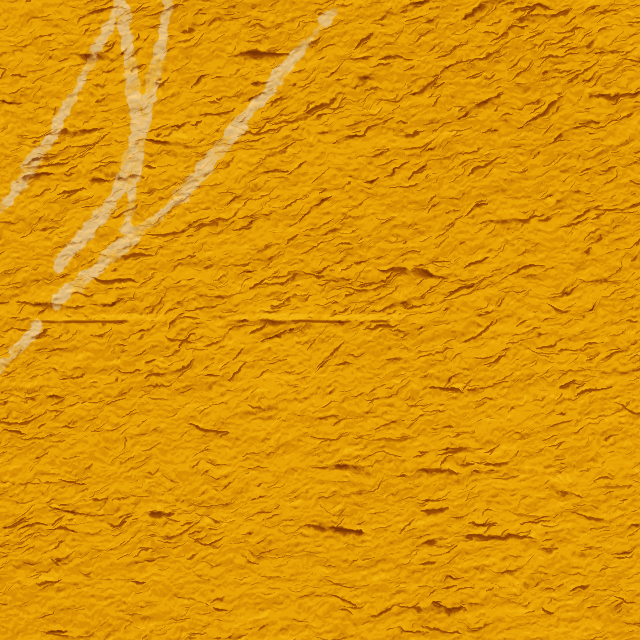
Reproduce this texture procedurally as a WebGL 2 fragment shader.

```glsl
#version 300 es
precision highp float;
// Rough yellow plaster with torn ledges, a level seam and worn pale paint strokes.
uniform vec2 u_resolution;
out vec4 fragColor;

float hash(vec2 p) {
  return fract(sin(dot(p, vec2(127.1, 311.7))) * 43758.5453);
}

float noise(vec2 p) {
  vec2 i = floor(p), f = fract(p);
  f = f * f * (3.0 - 2.0 * f);
  return mix(mix(hash(i), hash(i + vec2(1, 0)), f.x),
             mix(hash(i + vec2(0, 1)), hash(i + 1.0), f.x), f.y);
}

float fbm(vec2 p) {
  float sum = 0.0, amp = 0.5;
  for (int i = 0; i < 4; i++) {
    sum += amp * noise(p);
    p = mat2(0.95, 0.3, -0.3, 0.95) * p * 2.1 + 7.3;
    amp *= 0.55;
  }
  return sum;
}

// Share of torn surface: heavy at the upper right, calm at the upper left.
float roughness(vec2 p) {
  float corner = smoothstep(0.45, 0.85, p.x) * smoothstep(0.7, 0.95, p.y);
  float calm = smoothstep(0.55, 0.2, p.x) * smoothstep(0.5, 0.75, p.y);
  float patches = smoothstep(0.35, 0.75, fbm(p * vec2(7.0, 15.0) + 3.0));
  return 0.14 + 0.75 * patches + 0.4 * corner - 0.2 * calm;
}

// Scattered curved ledges: x is the shadow below each, y the lit lip above.
vec2 ledges(vec2 p, float cells) {
  vec2 grid = vec2(cells, 2.0 * cells), home = floor(p * grid), sum = vec2(0);
  for (int j = -1; j <= 1; j++)
  for (int i = -1; i <= 1; i++) {
    vec2 id = home + vec2(i, j);
    vec2 centre = (id + vec2(hash(id + cells), hash(id + 31.7))) / grid;
    float pick = hash(id + 57.3), vary = hash(id + 83.9);
    float tilt = mix(0.04, 0.42, smoothstep(0.5, 1.0, centre.y) * smoothstep(0.1, 0.7, centre.x));
    tilt += 0.75 * (hash(id + 11.1) - 0.5);
    float c = cos(tilt), s = sin(tilt);
    vec2 q = mat2(c, -s, s, c) * (p - centre) * cells;
    q.y += (vary - 0.65) * 0.9 * q.x * q.x;
    float reach = 0.2 + 0.55 * hash(id + 5.5);
    float taper = 1.0 - q.x * q.x / (reach * reach);
    float width = 0.1 * (0.35 + vary) * max(taper, 0.05);
    float depth = -q.y / width;
    float edge = max(0.2, 0.7 * cells / (u_resolution.y * width));
    float shadow = smoothstep(-edge, edge, depth) * (1.0 - smoothstep(0.2, 1.1 + edge, depth));
    float lip = smoothstep(-1.8, -0.3, depth) * (1.0 - smoothstep(-0.3, 0.1, depth));
    float present = smoothstep(0.0, 0.3, taper) * smoothstep(0.0, 0.15, roughness(centre) - pick);
    sum = max(sum, vec2(shadow, lip) * present * (0.5 + 0.5 * vary));
  }
  return sum;
}

// Relief height, drawn out along a gentle rising grain, with gritty detail.
float relief(vec2 p) {
  p.y -= 0.12 * p.x;
  return fbm(p * vec2(24.0, 50.0)) + 0.28 * noise(p * vec2(110.0, 190.0)) + 0.16 * noise(p * vec2(230.0, 290.0));
}

float segment(vec2 p, vec2 a, vec2 b) {
  vec2 pa = p - a, ba = b - a;
  return length(pa - ba * clamp(dot(pa, ba) / dot(ba, ba), 0.0, 1.0));
}

// Coverage of the brushed pale strokes, with ragged edges.
float paleStrokes(vec2 p) {
  vec4 ends[10] = vec4[10](
    vec4(0.518, 0.98, 0.28, 0.69), vec4(0.28, 0.69, 0.09, 0.53),
    vec4(0.182, 0.98, 0.08, 0.785), vec4(0.08, 0.785, -0.02, 0.64),
    vec4(0.267, 1.02, 0.222, 0.79), vec4(0.222, 0.79, 0.197, 0.64),
    vec4(0.185, 1.02, 0.218, 0.79), vec4(0.215, 0.785, 0.18, 0.69),
    vec4(0.18, 0.69, 0.09, 0.585), vec4(-0.02, 0.4, 0.06, 0.49));
  float cover = 0.0;
  for (int i = 0; i < 10; i++) {
    float d = segment(p, ends[i].xy, ends[i].zw) + 0.017 * (fbm(p * 70.0) - 0.46);
    float halfWidth = 0.006 + 0.007 * noise(p * 14.0 + float(i) * 3.7);
    cover = max(cover, 1.0 - smoothstep(-0.002, 0.002, d - halfWidth));
  }
  return cover * (0.5 + 0.5 * smoothstep(0.25, 0.5, fbm(p * 40.0 + 9.0)));
}

void main() {
  vec2 p = gl_FragCoord.xy / u_resolution;
  vec2 bend = vec2(noise(p * 17.0 + 5.0), noise(p * 17.0 + 41.0)) - 0.5;
  vec2 warp = vec2(fbm(p * 50.0), fbm(p * 50.0 + 19.0)) - 0.46;
  vec2 torn = p + 0.012 * bend + 0.014 * warp;

  // Slope toward the light above, and ledges at three sizes, chipped into pieces.
  float slope = (relief(torn) - relief(torn + vec2(-0.001, 0.004))) * 2.7;
  vec2 ledge = max(ledges(torn, 11.0), 0.9 * ledges(torn + 0.37, 20.0));
  ledge = max(ledge, 0.7 * ledges(torn + 0.71, 36.0));
  ledge *= 0.3 + 0.7 * smoothstep(0.28, 0.55, fbm(p * vec2(45.0, 70.0) + 2.0));

  // Level seam: a raised bright thread with a broken shadow under it.
  float y = p.y - 0.505 + 0.005 * (fbm(p * vec2(30.0, 20.0)) - 0.5);
  float along = (1.0 - smoothstep(0.55, 0.8, p.x)) * (0.3 + 0.7 * smoothstep(0.3, 0.6, noise(p * vec2(9.0, 2.0))));
  float seam = along * (1.0 - smoothstep(0.002, 0.007, abs(y)));
  float under = along * (1.0 - smoothstep(0.0, 0.004, abs(y + 0.007)));
  ledge.x = max(ledge.x * (1.0 - 0.8 * seam), 0.7 * under * smoothstep(0.35, 0.7, noise(p * vec2(32.0, 4.0))));

  // Plaster tones from lit to deep shadow.
  float light = slope + 0.3 * ledge.y + 0.7 * seam + 0.3 * (fbm(p * 5.0) - 0.42);
  float shade = clamp(ledge.x + 0.4 * smoothstep(0.25, 0.9, -slope), 0.0, 1.0);
  vec3 col = mix(vec3(0.85, 0.56, 0.01), vec3(0.915, 0.645, 0.02), smoothstep(-0.3, 0.25, light));
  col = mix(col, vec3(0.97, 0.74, 0.08), 0.7 * smoothstep(0.35, 1.0, light));
  col = mix(col, vec3(0.76, 0.47, 0.02), smoothstep(0.05, 0.35, shade));
  col = mix(col, vec3(0.61, 0.31, 0.01), smoothstep(0.3, 0.65, shade));
  col = mix(col, vec3(0.47, 0.2, 0.01), smoothstep(0.7, 1.0, shade));

  // Pale paint keeps the relief of the wall.
  vec3 pale = vec3(0.88, 0.73, 0.47) * (1.0 + 0.12 * clamp(slope, -1.0, 1.0));
  col = mix(col, pale, paleStrokes(p) * (1.0 - 0.75 * shade));
  fragColor = vec4(col, 1.0);
}
```
